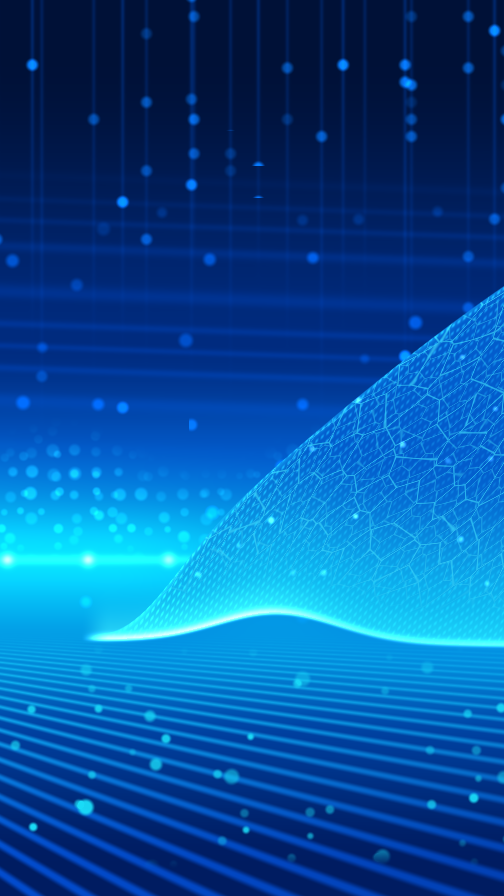
This background is drawn by a Shadertoy shader. Its source:

```glsl
const vec3 NIGHT = vec3(0.0, 0.065, 0.215);
const vec3 NAVY = vec3(0.0, 0.17, 0.50);
const vec3 AZURE = vec3(0.01, 0.37, 0.82);
const vec3 CYAN = vec3(0.02, 0.74, 0.96);
const vec3 ICE = vec3(0.65, 1.0, 1.0);

vec2 hash2(vec2 p) {
    vec3 q = fract(p.xyx * vec3(0.1031, 0.1030, 0.0973));
    q += dot(q, q.yzx + 33.33);
    return fract((q.xx + q.yz) * q.zy);
}

float disc(float dist, float radius, float blur) {
    return 1.0 - smoothstep(radius - blur, radius + blur, dist);
}

float glow(float dist, float width) {
    return exp(-dist * dist / (width * width));
}

// One jittered disc per occupied cell
float scatter(vec2 p, vec2 cell, float radius, float density, float blur) {
    vec2 id = floor(p / cell);
    vec2 rnd = hash2(id + 17.0), pick = hash2(id + 71.0);
    vec2 room = max(cell * 0.5 - radius - blur, 0.0);
    vec2 center = (id + 0.5) * cell + (rnd * 2.0 - 1.0) * room;
    float size = radius * mix(0.6, 1.0, pick.y);
    return disc(length(p - center), size, blur) * step(pick.x, density) * mix(0.35, 1.0, rnd.y);
}

// Hanging strings of beads: x is shared by a whole column
vec3 strings(vec2 p, float pitch, float seed, float blur) {
    float column = floor(p.x / pitch);
    vec2 rnd = hash2(vec2(column, seed));
    float dx = p.x - (column + 0.3 + 0.4 * rnd.x) * pitch;
    float fade = smoothstep(0.85 + 0.4 * rnd.y, 1.8, p.y);
    float row = floor(p.y / 0.034);
    vec2 pick = hash2(vec2(row, column + seed * 7.0));
    float dy = p.y - (row + 0.5) * 0.034;
    float density = mix(0.03, 0.2, smoothstep(1.2, 1.7, p.y)) * mix(0.4, 1.0, smoothstep(0.1, 0.5, p.x));
    float bead = disc(length(vec2(dx, dy)), 0.0105, 0.003 + blur) * step(pick.x, density);
    return vec3(0.0, 0.08, 0.19) * glow(dx, 0.004) * fade
         + vec3(0.03, 0.46, 0.85) * bead * mix(0.2, 1.0, pick.y);
}

// Gap between the two nearest cell points: zero on cell borders
float cellBorder(vec2 p) {
    vec2 id = floor(p);
    float nearest = 9.0, second = 9.0;
    for (int k = 0; k < 9; k++) {
        vec2 cell = id + vec2(k % 3 - 1, k / 3 - 1);
        float d = length(cell + 0.1 + 0.8 * hash2(cell) - p);
        second = min(second, max(nearest, d));
        nearest = min(nearest, d);
    }
    return second - nearest;
}

float crestHeight(float x) {
    float t = max((x - 0.174) / 0.826, 0.0);
    return 0.516 + 0.694 * t * (1.09 - 0.09 * t * t - exp(-30.0 * t * t));
}

float hemHeight(float x) {
    return 0.512 - 0.015 * x + 0.059 * glow(x - 0.55, 0.17);
}

vec3 sky(vec2 p, float px) {
    vec3 col = mix(NAVY, NIGHT, smoothstep(1.06, 1.68, p.y));
    col = mix(AZURE, col, smoothstep(0.82, 1.10, p.y));
    col = mix(CYAN, col, smoothstep(0.66, 0.93, p.y + 0.06 * p.x));
    col = mix(vec3(0.01, 0.63, 0.91), col, smoothstep(0.50, 0.66, p.y));
    // Faint slanted bands
    float slant = p.y + 0.035 * p.x;
    float bands = pow(0.5 + 0.5 * sin(slant * 105.0 + 2.0 * sin(slant * 23.0)), 4.0);
    float high = 1.0 - smoothstep(1.25, 1.5, p.y);
    col += vec3(0.0, 0.04, 0.10) * smoothstep(0.85, 1.05, p.y) * high * bands;
    col += strings(p, 0.15, 3.0, px) + strings(p + 0.04, 0.092, 8.0, px) * 0.7;
    // Sparse blurred lights, then the glittering mound near the horizon
    col += vec3(0.0, 0.22, 0.46) * scatter(p, vec2(0.13), 0.013, 0.4, 0.004 + px) * high;
    float mound = 0.85 + 0.05 * sin(p.x * 11.0 + 0.3);
    float inside = (1.0 - smoothstep(mound - 0.08, mound + 0.06, p.y)) * smoothstep(0.66, 0.74, p.y);
    float lights = scatter(p, vec2(0.043), 0.013, 0.75, 0.004) + scatter(p + 0.37, vec2(0.036), 0.010, 0.5, 0.003);
    col += vec3(0.04, 0.26, 0.20) * lights * inside;
    // Horizon flare with repeated hot spots
    float flare = 1.0 - smoothstep(0.2, 0.65, p.x);
    col += vec3(0.01, 0.16, 0.08) * glow(p.y - 0.68, 0.085) * flare;
    col += vec3(0.12, 0.22, 0.1) * glow(p.y - 0.667, 0.009) * flare;
    vec2 spot = vec2(mod(p.x - 0.095, 0.16) - 0.08, p.y - 0.667);
    return col + ICE * glow(length(spot), 0.011) * flare;
}

vec3 ground(vec2 p, float px) {
    float depth = max(0.55 - p.y, 0.001);
    vec3 col = mix(vec3(0.01, 0.60, 0.89), vec3(0.0, 0.27, 0.66), smoothstep(0.03, 0.24, depth));
    col = mix(col, vec3(0.0, 0.11, 0.38), smoothstep(0.14, 0.50, depth));
    // Rails fanning out from a distant point on the left
    float rail = abs(fract(8.5 * log(depth / (p.x + 0.76))) - 0.5);
    float line = disc(rail, 0.15, 0.09 + 8.5 * px / depth);
    vec3 tint = mix(vec3(0.07, 0.76, 0.97), vec3(0.01, 0.33, 0.88), smoothstep(0.10, 0.50, depth));
    col = mix(col, tint, line * smoothstep(0.02, 0.09, depth) * mix(0.85, 0.65, p.x));
    float beads = scatter(p, vec2(0.13, 0.1), 0.015, 0.25, 0.003 + px)
                + scatter(p + 0.21, vec2(0.085, 0.06), 0.009, 0.32, 0.002 + px);
    float zone = smoothstep(0.04, 0.12, depth) * (1.0 - smoothstep(0.42, 0.5, depth));
    return mix(col, vec3(0.10, 0.86, 0.97), min(beads, 1.0) * zone);
}

vec3 veil(vec2 p, float drop, float rise, float px) {
    float low = 1.0 - smoothstep(0.02, 0.38, rise);
    vec3 col = mix(vec3(0.01, 0.36, 0.80), vec3(0.06, 0.74, 0.95), max(low, 0.6 - p.x));
    // Fine weave, denser toward the crest
    float weave = pow(0.5 + 0.5 * sin(drop * 420.0 + 2.0 * sin(p.x * 25.0)), 2.0)
                * (0.5 + 0.5 * sin(p.x * 560.0 + drop * 80.0));
    col += vec3(0.08, 0.30, 0.18) * weave * (0.3 + 0.7 * exp(-drop * 9.0));
    // Irregular net: a coarse mesh crossed by a finer one
    vec2 net = vec2(p.x * 13.0 + rise * 2.0, drop * 20.0 + 0.5 * sin(p.x * 12.0));
    float coarse = 1.0 - smoothstep(0.0, 0.04 + 12.0 * px, cellBorder(net));
    float fine = 1.0 - smoothstep(0.0, 0.06 + 20.0 * px, cellBorder(net * 1.7 + 5.0));
    float upper = smoothstep(0.03, 0.15, rise);
    col = mix(col, vec3(0.22, 0.82, 0.97), max(coarse, 0.6 * fine) * upper * 0.7);
    col += ICE * 0.6 * scatter(p, vec2(0.085), 0.006, 0.5, 0.002 + px) * upper;
    return col + vec3(0.04, 0.16, 0.10) * glow(drop, 0.01);
}

void mainImage(out vec4 fragColor, in vec2 fragCoord) {
    vec2 p = fragCoord / iResolution.xy * vec2(1.0, 16.0 / 9.0);
    float px = 1.0 / iResolution.x;
    float drop = crestHeight(p.x) - p.y, rise = p.y - hemHeight(p.x);
    vec3 col = mix(ground(p, px), sky(p, px), smoothstep(0.47, 0.57, p.y));
    // Light spilling below the veil
    float above = step(0.0, rise);
    float spill = exp(min(rise, 0.0) * 18.0) * smoothstep(0.12, 0.3, p.x) * (1.0 - above);
    col = mix(col, vec3(0.01, 0.56, 0.89), spill * 0.8);
    float cover = smoothstep(-px, px, rise) * smoothstep(-px, px, drop);
    col = mix(col, veil(p, drop, rise, px), cover * smoothstep(0.17, 0.30, p.x));
    // Luminous hem, hottest near the tip
    float heat = mix(1.0, 0.4, smoothstep(0.45, 0.75, p.x)) * smoothstep(0.16, 0.22, p.x);
    col += heat * ICE * glow(rise, mix(0.004, 0.009, above));
    col += heat * vec3(0.14, 0.20, 0.06) * glow(rise, 0.05) * above;
    fragColor = vec4(clamp(col, 0.0, 1.0), 1.0);
}
```
